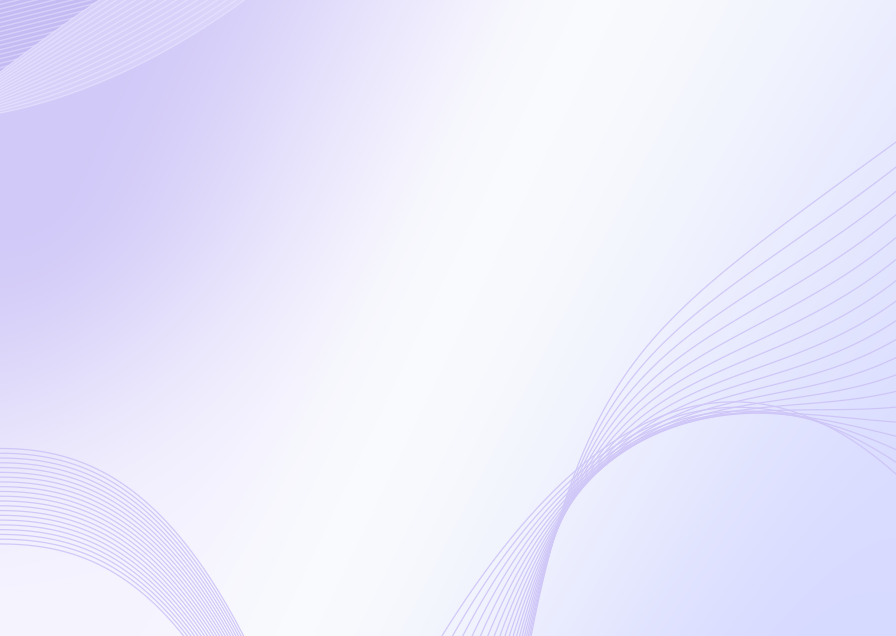
This background is drawn by a WebGL 2 fragment shader. Its source:

```glsl
#version 300 es
precision highp float;
// Pale lavender backdrop with a white diagonal ridge, a violet glow at the upper left
// and a blue one at the lower right. Ribbons of fine lines sweep across three corners;
// each ribbon blends three guide curves, and every line is a box-filtered stroke.
uniform vec2 u_resolution;
out vec4 outColor;

const float CANVAS_HEIGHT = 5.46;
const vec3 RIDGE_WHITE = vec3(0.972, 0.979, 0.992);
const vec3 LAVENDER_WHITE = vec3(0.962, 0.955, 0.997);
const vec3 VIOLET_GLOW = vec3(0.818, 0.787, 0.970);
const vec3 BLUE_GLOW = vec3(0.842, 0.853, 1.0);
const vec3 LINE_VIOLET = vec3(0.795, 0.755, 0.965);
const vec3 CORNER_VIOLET = vec3(0.755, 0.720, 0.950);
const vec3 SHEET_LIGHT = vec3(0.910, 0.900, 1.0);

// Signed field value expressed in pixels of distance.
float toPixels(float field) {
    return field / max(length(vec2(dFdx(field), dFdy(field))), 1e-6);
}

// Area below zero of a signed field, with a smooth edge.
float inside(float field) {
    return clamp(0.5 - toPixels(field), 0.0, 1.0);
}

// Share of a pixel covered by a stroke along the zero line of a field.
float stroke(float field, float width) {
    float d = toPixels(field);
    float halfWidth = 0.5 * width * u_resolution.y / CANVAS_HEIGHT;
    return clamp(min(0.5, d + halfWidth) - max(-0.5, d - halfWidth), 0.0, 1.0);
}

// Lines blended from guide.x to guide.z, pulled towards guide.y.
float ribbon(float depth, vec3 guide, int lines, float width) {
    float gaps = 1.0;
    for (int i = 0; i < lines; i++) {
        float u = float(i) / float(lines - 1);
        float v = 1.0 - u;
        float curve = dot(guide, vec3(v * v, 2.0 * u * v, u * u));
        gaps *= 1.0 - stroke(depth - curve, width);
    }
    return 1.0 - gaps;
}

// Guides for a ribbon whose lines are evenly spaced.
vec3 evenGuide(float first, float last) {
    return vec3(first, 0.5 * (first + last), last);
}

// Crossing fan: a steep first line, a bent middle and a rounded crest.
vec3 fanGuide(float x) {
    float steep = 2.22 - 0.72 * x + 0.041 * exp(-2.23 * x);
    float middle = 3.93 - x * (0.15 + x * (0.04 + 0.17 * x));
    float crest = 3.45 + 0.32 * x * x;
    return vec3(steep, middle, crest);
}

// Soft colour field; p.y is the depth below the top edge.
vec3 backdrop(vec2 p) {
    float across = dot(p - vec2(5.10, 0.0), vec2(0.903, 0.43));
    float violet = smoothstep(0.3, 3.6, -across) * (1.0 - smoothstep(1.7, 5.46, p.y));
    float blue = smoothstep(0.0, 4.3, across) * mix(0.65, 1.0, p.y / CANVAS_HEIGHT);
    vec3 color = mix(RIDGE_WHITE, LAVENDER_WHITE, smoothstep(0.0, 1.4, -across));
    color = mix(color, VIOLET_GLOW, violet);
    return mix(color, BLUE_GLOW, blue);
}

void main() {
    vec2 p = gl_FragCoord.xy / u_resolution.y * CANVAS_HEIGHT;
    p.y = CANVAS_HEIGHT - p.y;
    float x = p.x;
    vec3 color = backdrop(p);

    // Upper left: a light sheet folded over a violet corner.
    float innerEdge = 0.62 + x * (0.05 * x - 0.77);
    float outerEdge = 0.97 - x * (0.20 + 0.125 * x);
    float topLeft = 1.0 - step(2.4, x);
    float corner = inside(p.y - innerEdge) * topLeft;
    float sheet = inside(p.y - outerEdge) * (1.0 - corner) * topLeft;
    float cornerLines = ribbon(p.y, evenGuide(0.0, 0.66) - 0.25 * x, 18, 0.012);
    float sheetLines = ribbon(p.y, evenGuide(innerEdge, outerEdge), 16, 0.011);
    color = mix(color, CORNER_VIOLET, 0.8 * corner);
    color = mix(color, SHEET_LIGHT, 0.5 * corner * cornerLines);
    color = mix(color, SHEET_LIGHT, 0.28 * sheet);
    color = mix(color, SHEET_LIGHT, 0.65 * sheetLines * topLeft);

    // Lower left: evenly spaced hill.
    float hillTop = 3.85 + x * x * (0.18 + 0.09 * x);
    float hillBase = 4.67 + x * x * (0.16 + 0.10 * x);
    float hill = ribbon(p.y, evenGuide(hillTop, hillBase), 21, 0.011);
    color = mix(color, LINE_VIOLET, 0.85 * hill);

    // Right: fan that narrows, crosses itself and spreads again.
    float fan = ribbon(p.y, fanGuide(x - 6.30), 19, 0.011);
    color = mix(color, LINE_VIOLET, 0.85 * fan * step(3.5, x));

    outColor = vec4(color, 1.0);
}
```
